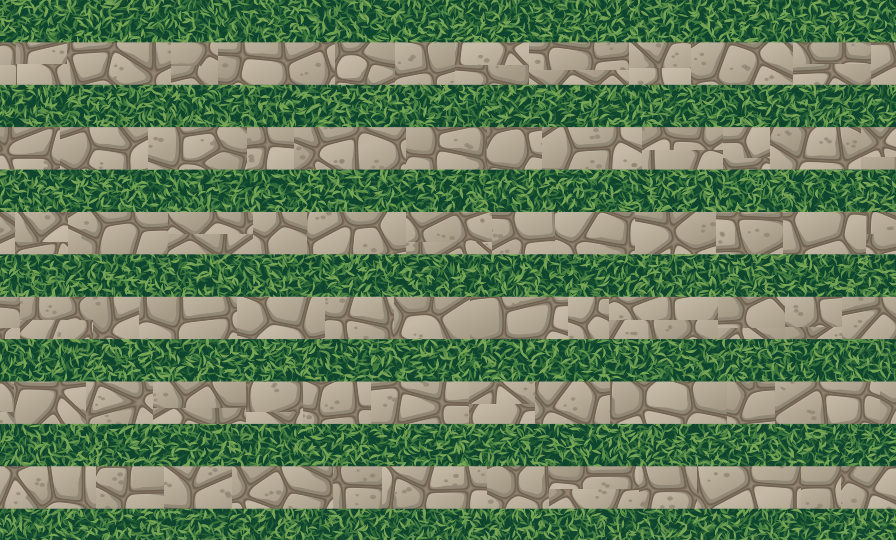
A Shadertoy shader for this pattern:

```glsl
// Alternating horizontal bands of tangled grass and patchwork stone paving.

const float PERIOD = 0.157;               // one grass band plus one stone band
const vec2 STONE_SIZE = vec2(0.078, 0.060);
const float PATCH_WIDTH = 0.145;
const float BLADE_CELL = 0.020;
const int BLADE_LAYERS = 7;

vec2 hash2(vec2 p) {
    vec3 q = fract(p.xyx * vec3(0.1031, 0.1030, 0.0973));
    q += dot(q, q.yzx + 33.33);
    return fract((q.xx + q.yz) * q.zy);
}

float coverage(float dist, float aa) {
    return 1.0 - smoothstep(-aa, aa, dist);
}

vec2 stoneCentre(vec2 cell) {
    return (cell + 0.5 + 0.75 * (hash2(cell) - 0.5)) * STONE_SIZE;
}

// Tapered, bent stroke centred on the origin.
float bladeDistance(vec2 p, float angle, float halfLength, float halfWidth, float bend) {
    float c = cos(angle), s = sin(angle);
    vec2 q = vec2(c * p.x + s * p.y, c * p.y - s * p.x);
    float t = q.x / halfLength;
    return abs(q.y + bend * (t * t - 0.4)) - halfWidth * (1.0 - t * t);
}

vec3 grass(vec2 p, float aa) {
    vec3 deep = vec3(0.06, 0.27, 0.18);
    vec3 middle = vec3(0.22, 0.45, 0.23);
    vec3 bright = vec3(0.47, 0.65, 0.33);
    vec3 col = deep;
    for (int layer = 0; layer < BLADE_LAYERS; layer++) {
        float height = float(layer) / float(BLADE_LAYERS - 1);
        vec2 shifted = p / BLADE_CELL + float(layer) * vec2(17.37, 29.71);
        vec2 base = floor(shifted);
        for (int j = -1; j <= 1; j++)
        for (int i = -1; i <= 1; i++) {
            vec2 cell = base + vec2(i, j);
            vec2 place = hash2(cell);
            vec2 form = hash2(cell + 71.0);
            vec2 local = (shifted - cell - place) * BLADE_CELL;
            float d = bladeDistance(local, form.x * 3.1416, mix(0.008, 0.012, place.y),
                                    mix(0.0014, 0.0026, form.y), (place.x - 0.5) * 0.010);
            float tone = clamp(height + 0.5 * (form.y - 0.5), 0.0, 1.0);
            vec3 tint = tone < 0.5 ? mix(deep, middle, tone * 2.0)
                                   : mix(middle, bright, tone * 2.0 - 1.0);
            col = mix(col, tint, coverage(d, aa));
        }
    }
    return col;
}

// Rounded Voronoi stones with bevels, soft highlights and pits.
vec3 paving(vec2 p, float aa) {
    vec2 base = floor(p / STONE_SIZE);
    vec2 nearestCell = base, nearest = vec2(1.0);
    for (int j = -1; j <= 1; j++)
    for (int i = -1; i <= 1; i++) {
        vec2 cell = base + vec2(i, j);
        vec2 toCentre = stoneCentre(cell) - p;
        if (dot(toCentre, toCentre) < dot(nearest, nearest)) {
            nearest = toCentre;
            nearestCell = cell;
        }
    }
    const float sharpness = 300.0;
    float sum = 0.0;
    for (int j = -2; j <= 2; j++)
    for (int i = -2; i <= 2; i++) {
        vec2 cell = base + vec2(i, j);
        if (cell == nearestCell) continue;
        vec2 other = stoneCentre(cell) - p;
        float bisector = dot(0.5 * (nearest + other), normalize(other - nearest));
        sum += exp(-sharpness * bisector);
    }
    float inset = -log(sum) / sharpness - 0.0035;
    vec2 local = -nearest;
    vec2 seed = hash2(nearestCell + 133.0);
    float lit = dot(local / (length(local) + 0.002), vec2(-0.50, 0.86));

    vec3 face = vec3(0.70, 0.66, 0.58) + 0.05 * (seed.x - 0.5);
    face += 0.05 * clamp(dot(local, vec2(-14.0, 26.0)), -1.0, 1.0);
    for (int k = 0; k < 3; k++) {
        vec2 spot = hash2(nearestCell + 19.0 * float(k + 1));
        vec2 q = (local - (spot - 0.5) * vec2(0.034, 0.026)) * vec2(0.75, 1.0);
        float pit = coverage(length(q) - mix(0.0020, 0.0042, spot.x), aa);
        face = mix(face, vec3(0.55, 0.51, 0.44), 0.75 * pit * step(0.55, seed.y));
    }
    float bevelWidth = mix(0.0015, 0.0060, smoothstep(0.3, -0.6, lit));
    vec3 bevel = mix(vec3(0.57, 0.53, 0.46), vec3(0.77, 0.73, 0.65), smoothstep(-0.1, 0.7, lit));
    vec3 stone = mix(face, bevel, coverage(inset - bevelWidth, aa));
    vec3 joint = mix(vec3(0.43, 0.38, 0.31), vec3(0.58, 0.53, 0.45),
                     smoothstep(0.001, 0.006, -inset));
    return mix(stone, joint, coverage(inset, aa));
}

// Each band is cut into shifted rectangles, some with a second cut across.
vec2 patchShift(float x, float depth, float row) {
    float s = x / PATCH_WIDTH;
    float k = floor(s + 0.5);
    float boundary = k + 0.6 * (hash2(vec2(k + 5.0, row + 11.0)).x - 0.5);
    vec2 id = vec2(s < boundary ? k - 1.0 : k, row) + 40.0;
    vec2 cut = hash2(id + 7.0);
    if (cut.x < 0.3 && depth > mix(0.5, 0.75, cut.y)) id += 97.0;
    return hash2(id) * 6.0 + 1.0;
}

void mainImage(out vec4 fragColor, in vec2 fragCoord) {
    vec2 p = fragCoord / iResolution.y;
    float aa = 0.6 / iResolution.y;
    float fromTop = (1.0 - p.y) / PERIOD;
    float row = floor(fromTop), phase = fract(fromTop);
    float grassDist = (abs(fract(phase + 0.25) - 0.5) - 0.25) * PERIOD;

    vec3 stone = paving(p + patchShift(p.x, phase * 2.0 - 1.0, row), aa);
    vec3 col = mix(stone, grass(p + 2.0, aa), coverage(grassDist, aa));
    fragColor = vec4(col, 1.0);
}
```
